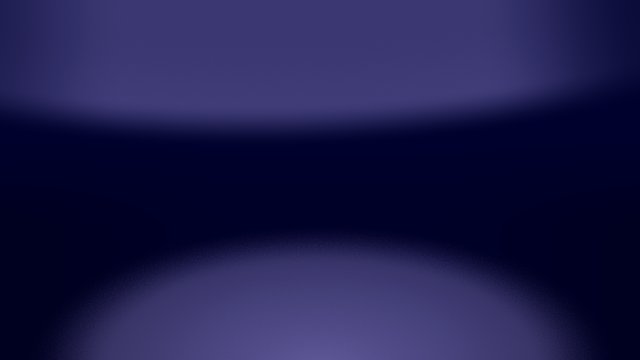
A WebGL 2 fragment shader for this background:

```glsl
#version 300 es
precision highp float;
// Two soft violet glows, a wide bowl above and a grainy dome below, on deep navy.

#define BOWL_LOW vec2(0.39, 0.587)   // lowest point of the upper glow
#define BOWL_CURVE 0.34              // how fast its rim rises to the sides
#define BOWL_SOFT 0.125              // depth of its blurred rim
#define DOME_CENTER vec2(0.502, -0.02)
#define DOME_RADII vec2(0.455, 0.392)
#define GRAIN_SCALE 190.0            // grain cells per canvas height
#define GRAIN_EDGE 0.03              // roughness of the dome rim
#define GRAIN_LIGHT 0.03             // relative grain inside the glows
#define NAVY vec3(0.0, 0.004, 0.175)
#define NIGHT vec3(0.0, 0.0, 0.12)
#define VIOLET vec3(1.0, 0.93, 1.19) // colour added per unit of light

uniform vec2 u_resolution;
out vec4 fragColor;

vec2 hashGradient(vec2 cell) {
  vec3 p = fract(cell.xyx * vec3(0.1031, 0.1030, 0.0973));
  p += dot(p, p.yzx + 33.33);
  float angle = 6.28318 * fract((p.x + p.y) * p.z);
  return vec2(cos(angle), sin(angle));
}

float gradientNoise(vec2 p) {
  vec2 i = floor(p), f = p - i;
  vec2 u = f * f * f * (f * (f * 6.0 - 15.0) + 10.0);
  vec2 e = vec2(0.0, 1.0);
  float a = dot(hashGradient(i), f);
  float b = dot(hashGradient(i + e.yx), f - e.yx);
  float c = dot(hashGradient(i + e.xy), f - e.xy);
  float d = dot(hashGradient(i + e.yy), f - e.yy);
  return mix(mix(a, b, u.x), mix(c, d, u.x), u.y);
}

// Upper glow: a parabolic rim, fading toward both sides and slightly to the top.
float bowlLight(vec2 uv) {
  float dx = uv.x - BOWL_LOW.x;
  float height = uv.y - BOWL_LOW.y - BOWL_CURVE * dx * dx;
  float rim = smoothstep(0.0, BOWL_SOFT, height);
  float left = mix(0.5, 1.0, smoothstep(-0.04, 0.2, uv.x));
  float right = mix(1.0, 0.2, smoothstep(0.74, 1.01, uv.x + 0.06 * (uv.y - 0.9)));
  float body = mix(0.25, 0.228, smoothstep(0.1, 0.3, height));
  return body * rim * left * right;
}

// Lower glow: an ellipse, brightest at its centre.
float domeLight(vec2 uv, float grain) {
  float r = length((uv - DOME_CENTER) / DOME_RADII);
  float rim = 1.0 - smoothstep(0.72, 1.02, r + GRAIN_EDGE * grain);
  return mix(0.37, 0.17, min(r, 1.0)) * rim;
}

void main() {
  vec2 uv = gl_FragCoord.xy / u_resolution;
  vec2 p = gl_FragCoord.xy / u_resolution.y;
  float grain = gradientNoise(p * GRAIN_SCALE);

  // The navy base darkens toward the lower sides.
  float side = smoothstep(0.1, 0.55, abs(uv.x - 0.52));
  float depth = 1.0 - smoothstep(0.35, 0.66, uv.y);
  vec3 color = mix(NAVY, NIGHT, depth * mix(0.35, 0.9, side));

  float light = bowlLight(uv) + domeLight(uv, grain);
  color += VIOLET * light * (1.0 + GRAIN_LIGHT * grain);
  fragColor = vec4(color, 1.0);
}
```
